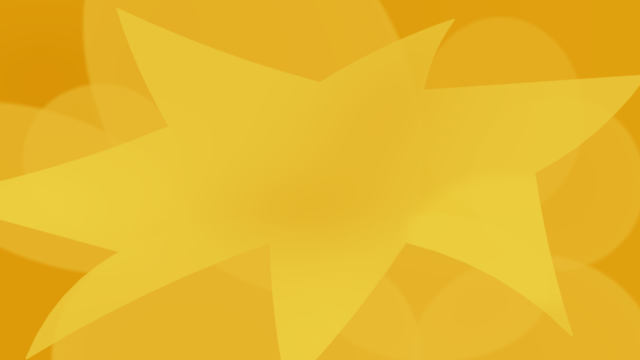
Give the GLSL for this background, as a WebGL 2 fragment shader.

```glsl
#version 300 es
precision highp float;
// Golden flower: soft overlapping petals behind a translucent, curved seven-pointed star.

#define DEEP vec3(0.868, 0.605, 0.035)
#define PETAL vec3(0.912, 0.738, 0.205)
#define STAR vec3(0.916, 0.780, 0.225)
#define BRIGHT vec3(0.930, 0.825, 0.255)
#define SHADE vec3(0.897, 0.715, 0.170)
#define STAR_OPACITY 0.88
#define PETAL_SOFTNESS 0.012
#define CURVE_STEPS 6
#define CORNERS 14
#define PETALS 8

uniform vec2 u_resolution;
out vec4 outColor;

// Star outline, counterclockwise: tips alternate with notches.
const vec2 corner[CORNERS] = vec2[](
  vec2(0.326, 0.975), vec2(0.472, 0.648), vec2(-0.210, 0.450), vec2(0.336, 0.301),
  vec2(0.074, 0.005), vec2(0.752, 0.329), vec2(0.799, -0.080), vec2(1.127, 0.329),
  vec2(1.588, 0.070), vec2(1.484, 0.521), vec2(1.794, 0.790), vec2(1.174, 0.748),
  vec2(1.260, 0.945), vec2(0.889, 0.769));

// Sideways bow of each outline edge; positive bows inward.
const float bow[CORNERS] = float[](-0.010, 0.020, 0.0, -0.035, 0.020, -0.010, -0.012,
  0.037, 0.010, -0.025, 0.0, 0.012, -0.012, 0.014);

// Each petal: centre and radii, then tilt and opacity.
const vec4 petalShape[PETALS] = vec4[](
  vec4(1.390, 0.676, 0.235, 0.280), vec4(0.704, 0.757, 0.616, 0.427),
  vec4(1.550, 0.490, 0.245, 0.245), vec4(0.280, 0.560, 0.220, 0.210),
  vec4(0.139, 0.477, 0.420, 0.208), vec4(1.200, 0.200, 0.330, 0.210),
  vec4(0.660, 0.005, 0.520, 0.382), vec4(1.481, -0.018, 0.350, 0.315));
const vec2 petalStyle[PETALS] = vec2[](
  vec2(0.0, 0.48), vec2(-1.073, 0.70), vec2(0.0, 0.60), vec2(0.0, 0.65),
  vec2(-0.35, 0.72), vec2(0.0, 0.78), vec2(0.0, 0.84), vec2(0.0, 0.72));

vec2 rotate(vec2 p, float a) {
  float c = cos(a), s = sin(a);
  return vec2(c * p.x + s * p.y, c * p.y - s * p.x);
}

// Approximate signed distance to a tilted ellipse.
float ellipse(vec2 p, vec4 shape, float tilt) {
  vec2 q = rotate(p - shape.xy, tilt);
  float k = length(q / shape.zw);
  return k * (k - 1.0) / max(length(q / (shape.zw * shape.zw)), 1e-4);
}

// Soft elliptical light, one at its centre.
float glow(vec2 p, vec2 centre, vec2 size, float tilt) {
  vec2 q = rotate(p - centre, tilt) / size;
  return exp(-dot(q, q));
}

// Signed distance to the bowed outline, negative inside.
float starDistance(vec2 p) {
  float nearest = 1e3, side = 1.0;
  for (int i = 0; i < CORNERS; i++) {
    vec2 start = corner[i], span = corner[(i + 1) % CORNERS] - start;
    vec2 inward = normalize(vec2(-span.y, span.x)) * bow[i];
    vec2 a = start;
    for (int j = 1; j <= CURVE_STEPS; j++) {
      float t = float(j) / float(CURVE_STEPS);
      vec2 b = start + span * t + inward * 4.0 * t * (1.0 - t);
      vec2 e = b - a, w = p - a;
      vec2 gap = w - e * clamp(dot(w, e) / dot(e, e), 0.0, 1.0);
      nearest = min(nearest, dot(gap, gap));
      bvec3 crossing = bvec3(p.y >= a.y, p.y < b.y, e.x * w.y > e.y * w.x);
      if (all(crossing) || all(not(crossing))) side = -side;
      a = b;
    }
  }
  return side * sqrt(nearest);
}

void main() {
  vec2 p = gl_FragCoord.xy / u_resolution.y;
  p.x *= 1.77778 * u_resolution.y / u_resolution.x;
  float pixel = 1.0 / u_resolution.y;

  // Deep orange ground, a little lighter to the right.
  vec3 color = DEEP + vec3(0.012, 0.025, 0.025) * smoothstep(0.2, 1.8, p.x);
  color -= vec3(0.015, 0.025, 0.015) * glow(p, vec2(0.12, 0.77), vec2(0.2, 0.15), 0.0);

  // Translucent petals, fuller toward their rims.
  for (int i = 0; i < PETALS; i++) {
    float d = ellipse(p, petalShape[i], petalStyle[i].x);
    float cover = 1.0 - smoothstep(-PETAL_SOFTNESS, PETAL_SOFTNESS * 0.4, d);
    float rim = 0.88 + 0.12 * exp(min(d, 0.0) * 12.0);
    color = mix(color, PETAL, cover * rim * petalStyle[i].y);
  }

  // Star colour: bright arms, a broad upper shade and a dim heart.
  vec3 star = STAR;
  star = mix(star, BRIGHT, 0.9 * glow(p, vec2(0.08, 0.43), vec2(0.38, 0.2), 0.0));
  star = mix(star, BRIGHT, 0.8 * glow(p, vec2(0.87, 0.06), vec2(0.28, 0.23), 0.0));
  star = mix(star, SHADE, 0.75 * glow(p, vec2(1.06, 0.67), vec2(0.36, 0.18), 0.9));
  star = mix(star, SHADE, 0.8 * glow(p, vec2(0.86, 0.43), vec2(0.24, 0.11), 0.15));
  float fold = 1.0 - smoothstep(-0.05, 0.015, ellipse(p, vec4(1.43, 0.33, 0.32, 0.20), 0.0));
  star = mix(star, BRIGHT, 0.75 * fold);
  float edge = 1.0 - smoothstep(-pixel, pixel, starDistance(p) - 0.003);
  color = mix(color, star, edge * STAR_OPACITY);

  outColor = vec4(color, 1.0);
}
```
